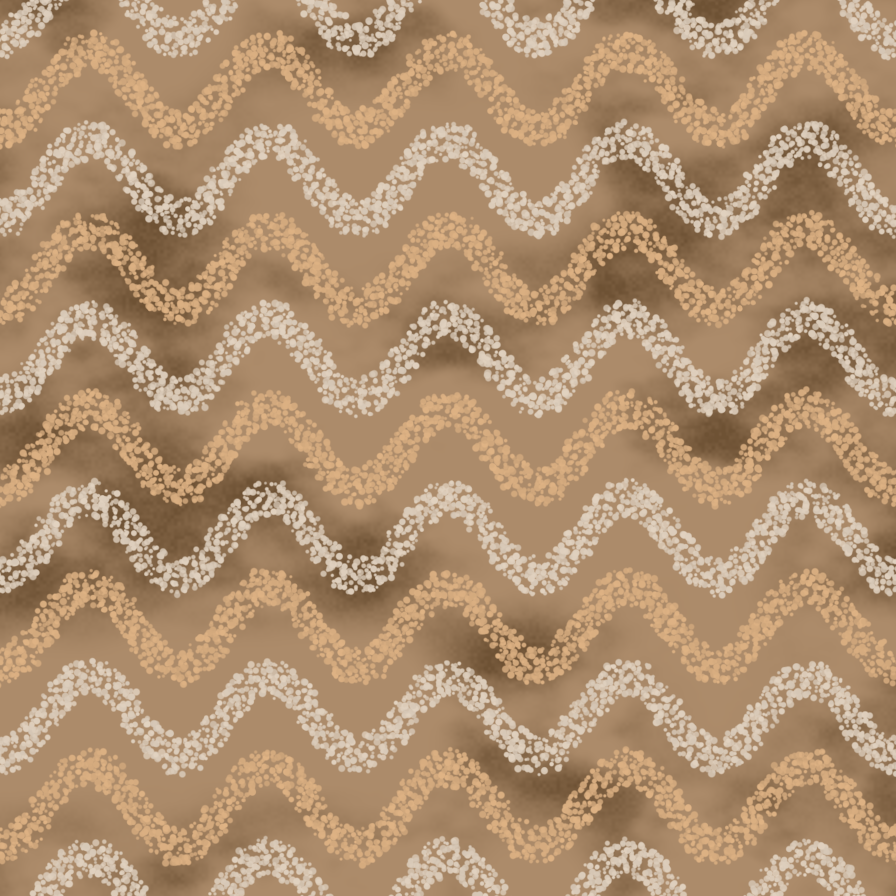
A Shadertoy shader for this pattern:

```glsl
// Sandy ground with dark smudges, crossed by rows of wavy bands in two
// alternating colours. Each band is a spray of small round flecks, scattered
// by a jittered grid and kept where their centres fall inside a band.

const float WAVES = 5.0;            // wave periods across the canvas
const float ROWS = 10.0;            // bands down the canvas
const float AMPLITUDE = 0.0435;
const float HALF_WIDTH = 0.0205;
const float FLECK_CELLS = 128.0;    // grid cells across the canvas
const int FLECKS_PER_CELL = 2;
const float FLECK_MIN = 0.0015;
const float FLECK_MAX = 0.0042;
const vec2 SMUDGE_SCALE = vec2(8.0, 12.0);
const float GRAIN_SCALE = 260.0;
const vec3 GROUND = vec3(0.675, 0.545, 0.415);
const vec3 SMUDGE = vec3(0.43, 0.32, 0.205);
const vec3 CREAM = vec3(0.87, 0.81, 0.74);
const vec3 AMBER = vec3(0.86, 0.69, 0.51);
const float TAU = 6.2831853;

vec3 hash3(vec3 p) {
    p = fract(p * vec3(0.1031, 0.1030, 0.0973));
    p += dot(p, p.yxz + 33.33);
    return fract((p.xxy + p.yxx) * p.zyx);
}

float valueNoise(vec2 p) {
    vec2 i = floor(p), f = fract(p);
    f = f * f * (3.0 - 2.0 * f);
    float a = hash3(vec3(i, 7.0)).x;
    float b = hash3(vec3(i + vec2(1, 0), 7.0)).x;
    float c = hash3(vec3(i + vec2(0, 1), 7.0)).x;
    float d = hash3(vec3(i + vec2(1, 1), 7.0)).x;
    return mix(mix(a, b, f.x), mix(c, d, f.x), f.y);
}

float fbm(vec2 p) {
    float sum = 0.0, weight = 0.5;
    for (int i = 0; i < 4; i++) {
        sum += weight * valueNoise(p);
        p = mat2(1.6, 1.2, -1.2, 1.6) * p + 17.3;
        weight *= 0.5;
    }
    return sum;
}

// x: offset from the nearest band's centre line in half widths, y: row index
vec2 nearestBand(vec2 p) {
    float phase = TAU * WAVES * p.x;
    float y = (p.y + AMPLITUDE * cos(phase)) * ROWS;
    float row = floor(y + 0.5);
    float slope = TAU * WAVES * AMPLITUDE * sin(phase);
    float reach = HALF_WIDTH * sqrt(1.0 + 0.55 * slope * slope);
    return vec2(abs(y - row) / ROWS / reach, row);
}

vec3 ground(vec2 p) {
    float cloud = fbm(p * SMUDGE_SCALE + 3.7);
    float patches = smoothstep(0.25, 0.6, valueNoise(p * 5.0 + 41.0));
    float grain = valueNoise(p * GRAIN_SCALE) - 0.5;
    float stain = smoothstep(0.3, 0.78, cloud) * patches;
    stain *= 1.0 + 0.25 * grain;
    return mix(GROUND, SMUDGE, clamp(stain, 0.0, 1.0));
}

vec3 addFlecks(vec3 color, vec2 p, float pixel) {
    vec2 home = floor(p * FLECK_CELLS);
    for (int j = -1; j <= 1; j++)
    for (int i = -1; i <= 1; i++)
    for (int k = 0; k < FLECKS_PER_CELL; k++) {
        vec2 cell = home + vec2(i, j);
        vec3 place = hash3(vec3(cell + 50.0, float(k) * 13.0 + 1.0));
        vec3 look = hash3(vec3(cell + 90.0, float(k) * 29.0 + 5.0));
        vec2 center = (cell + place.xy) / FLECK_CELLS;
        vec2 band = nearestBand(center);

        // Ragged border: each fleck has its own cutoff
        if (band.x > 0.85 + 0.25 * place.z) continue;

        float radius = mix(FLECK_MIN, FLECK_MAX, look.x);
        float edge = max(pixel, 0.0008);
        float cover = 1.0 - smoothstep(-edge, edge, length(p - center) - radius);
        vec3 paint = mod(band.y, 2.0) < 0.5 ? CREAM : AMBER;
        paint *= 0.96 + 0.06 * look.y;
        color = mix(color, paint, cover * mix(0.75, 1.0, look.z));
    }
    return color;
}

void mainImage(out vec4 fragColor, in vec2 fragCoord) {
    float pixel = 1.0 / iResolution.y;
    vec2 p = fragCoord * pixel;
    fragColor = vec4(addFlecks(ground(p), p, pixel), 1.0);
}
```
